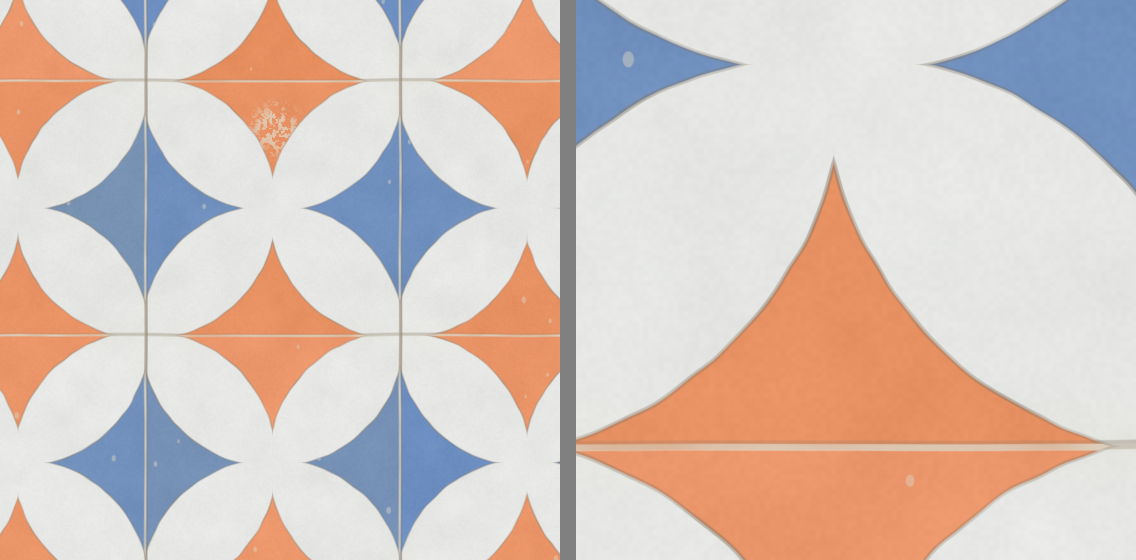
Left: the whole. Right: its middle third, enlarged.
Write a Shadertoy shader that draws this pattern.

```glsl
// Worn cement tiles: overlapping circles leave orange and blue four-pointed stars.

const float TILE = 0.4545;                 // tile side, in canvas heights
const vec2 CORNER = vec2(0.2595, 0.4010);  // one tile corner on the canvas
const float RADIUS = 0.516;                // circle radius, in tile sides

const vec3 WHITE = vec3(0.90, 0.905, 0.895);
const vec3 ORANGE = vec3(0.91, 0.57, 0.39);
const vec3 BLUE = vec3(0.45, 0.565, 0.725);
const vec3 CREAM = vec3(0.87, 0.84, 0.77);
const vec3 UMBER = vec3(0.50, 0.45, 0.38);

float hash(vec2 p) {
    vec3 q = fract(vec3(p.xyx) * 0.1031);
    q += dot(q, q.yzx + 33.33);
    return fract((q.x + q.y) * q.z);
}

float noise(vec2 p) {
    vec2 i = floor(p), f = fract(p);
    f = f * f * (3.0 - 2.0 * f);
    return mix(mix(hash(i), hash(i + vec2(1, 0)), f.x),
               mix(hash(i + vec2(0, 1)), hash(i + vec2(1, 1)), f.x), f.y);
}

float fbm(vec2 p) {
    float sum = 0.0, gain = 0.5;
    for (int i = 0; i < 4; i++) {
        sum += gain * noise(p);
        p = p * 2.03 + 17.0;
        gain *= 0.5;
    }
    return sum / 0.9375;
}

// Positive in the star left between circles centred on a unit lattice
float starDistance(vec2 p, vec2 centre, float radius) {
    return length(fract(p - centre + 0.5) - 0.5) - radius;
}

float band(float d, float halfWidth, float aa) {
    return 1.0 - smoothstep(halfWidth - aa, halfWidth + aa, abs(d));
}

// Glaze shade differs from tile to tile and clouds softly within each
vec3 glaze(vec3 base, vec3 tint, vec2 id, vec2 p, float seed) {
    float shade = hash(id + seed) - 0.5;
    float cloud = fbm(p * 9.0 + seed) - 0.5;
    float grain = noise(p * 150.0 + seed) - 0.5;
    return base + tint * shade + 0.045 * cloud + 0.018 * grain;
}

// Fine scratched flecks inside a soft round patch
float scuff(vec2 p, vec2 centre, float size) {
    float patchMask = 1.0 - smoothstep(0.35, 1.0, length(p - centre) / size);
    float flecks = 0.6 * noise(p * vec2(85.0, 65.0)) + 0.4 * noise(p * 170.0);
    return patchMask * smoothstep(0.43, 0.62, flecks);
}

// Sparse small chips, one candidate per cell
float chips(vec2 p, float cells, float aa) {
    vec2 g = p * cells, id = floor(g);
    vec2 centre = 0.25 + 0.5 * vec2(hash(id + 71.0), hash(id + 93.0));
    float size = 0.05 + 0.09 * hash(id + 29.0);
    float d = length((fract(g) - centre) * vec2(1.3, 0.9));
    float spot = 1.0 - smoothstep(size - aa * cells, size + aa * cells, d);
    return spot * step(0.86, hash(id + 47.0));
}

// Joint: brown shadow beside a broken cream line
vec3 joint(vec3 colour, float d, float along, float inStar, float depth, float aa) {
    float wander = 0.006 * (noise(vec2(along * 6.0, depth * 31.0)) - 0.5);
    float wear = noise(vec2(along * 14.0, depth * 57.0));
    float shadow = band(d + wander - 0.003, 0.006, aa);
    float line = band(d + wander, 0.0045, aa);
    colour = mix(colour, UMBER, shadow * depth * mix(0.75, 0.45, inStar));
    return mix(colour, CREAM, line * mix(0.25, 0.55 + 0.4 * wear, inStar));
}

void mainImage(out vec4 fragColor, in vec2 fragCoord) {
    vec2 p = (fragCoord / iResolution.y - CORNER) / TILE;
    float aa = 1.0 / (iResolution.y * TILE);
    vec2 id = floor(p);
    vec2 seam = fract(p + 0.5) - 0.5;

    // Stars, with slightly uneven hand-made edges
    float wobble = 0.005 * (noise(p * 22.0) - 0.5);
    float radius = RADIUS + 0.003 * (hash(id + 5.0) - 0.5) + wobble;
    float blueDist = starDistance(p, vec2(0.5, 0.0), radius);
    float orangeDist = starDistance(p, vec2(0.0, 0.5), radius);
    float blueMask = smoothstep(-aa, aa, blueDist);
    float orangeMask = smoothstep(-aa, aa, orangeDist);

    vec3 colour = glaze(WHITE, vec3(0.008), id, p, 3.0);
    colour = mix(colour, glaze(BLUE, vec3(-0.06, -0.02, 0.07), id, p, 11.0), blueMask);
    colour = mix(colour, glaze(ORANGE, vec3(0.03, 0.05, 0.07), id, p, 23.0), orangeMask);

    // Thin darkened rim around each star
    float rim = band(max(blueDist, orangeDist), 0.003, aa);
    colour = mix(colour, UMBER, rim * (0.2 + 0.3 * noise(p * 17.0)));

    // Wear on the coloured glaze
    float star = max(blueMask, orangeMask);
    float worn = max(scuff(p, vec2(0.51, 0.81), 0.14), 0.6 * chips(p, 11.0, aa));
    colour = mix(colour, CREAM, 0.75 * worn * star);

    // Joints and the faint stain that gathers along them
    float stain = exp(-25.0 * min(abs(seam.x), abs(seam.y))) * fbm(p * 5.0);
    colour = mix(colour, CREAM, 0.3 * stain * (1.0 - star));
    colour = joint(colour, seam.y, p.x, orangeMask, 0.45, aa);
    colour = joint(colour, seam.x, p.y, blueMask, 0.85, aa);

    fragColor = vec4(clamp(colour, 0.0, 1.0), 1.0);
}
```
